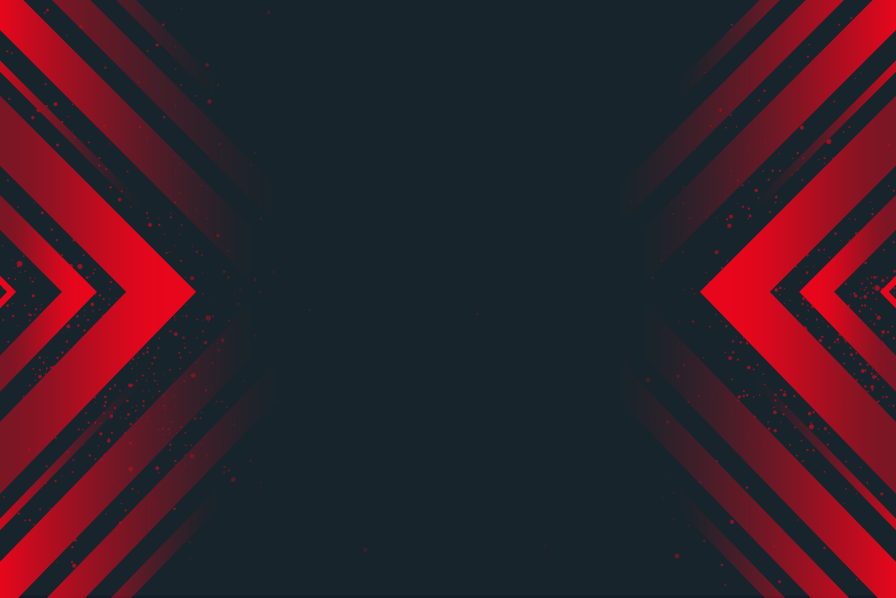
Give the GLSL for this background, as a Shadertoy shader.

```glsl
const vec3 BACKDROP = vec3(0.090, 0.141, 0.170);
const vec3 RED = vec3(0.905, 0.025, 0.110);
const vec3 BOTTOM_TINT = vec3(0.080, 0.105, 0.160);

// Lengths are in canvas heights; bands run from inner to outer tip.
const float AXIS_Y = 0.512;
const float LOWER_SLOPE = 0.97;
const vec2 CORE = vec2(0.012, 0.027);
const vec2 SMALL_ARROW = vec2(0.1035, 0.162);
const vec2 MAIN_ARROW = vec2(0.211, 0.328);
const vec2 THIN_STRIPE = vec2(0.368, 0.387);
const vec2 WIDE_STRIPE = vec2(0.438, 0.527);
const vec2 MID_STRIPE = vec2(0.575, 0.639);
const vec2 OUTER_STRIPE = vec2(0.682, 0.716);
const float TAIL_STRENGTH = 0.48;
const float UPPER_LEFT_DIM = 0.62;

const vec2 LEFT_DUST = vec2(0.19, 0.39);
const vec2 RIGHT_DUST = vec2(0.08, 0.44);
const float DUST_SPREAD = 0.15;
const float DUST_STRENGTH = 0.62;
const int DUST_LAYERS = 3;

float hash(vec2 p) {
    vec3 q = fract(vec3(p.xyx) * 0.1031);
    q += dot(q, q.yzx + 33.33);
    return fract((q.x + q.y) * q.z);
}

// Antialiased strip between two tips.
float band(float u, vec2 range, float aa) {
    return smoothstep(-aa, aa, u - range.x) * smoothstep(-aa, aa, range.y - u);
}

// Arrow strength rises from the canvas side towards the tip.
float arrow(float u, float x, vec2 range, float aa) {
    float rise = smoothstep(0.0, 0.85 * range.y, x);
    return band(u, range, aa) * mix(TAIL_STRENGTH, 1.0, rise);
}

// Stripe strength falls away between two distances from the side.
float stripe(float u, float x, vec2 range, float start, float end, float aa) {
    float fall = clamp((end - x) / (end - start), 0.0, 1.0);
    return band(u, range, aa) * pow(fall, 1.35);
}

// One layer of jittered round grains.
float grains(vec2 p, float size, float density, float seed, float aa) {
    vec2 cell = floor(p / size);
    vec2 key = cell + seed;
    vec2 jitter = vec2(hash(key + 17.0), hash(key + 43.0));
    vec2 center = (cell + 0.25 + 0.5 * jitter) * size;
    float radius = size * mix(0.07, 0.23, hash(key + 71.0));
    float present = step(hash(key), density);
    return present * (1.0 - smoothstep(-aa, aa, length(p - center) - radius));
}

void mainImage(out vec4 fragColor, in vec2 fragCoord) {
    vec2 p = fragCoord / iResolution.y;
    float aspect = iResolution.x / iResolution.y;
    float aa = 0.75 / iResolution.y;

    // Mirror both sides: x is the distance from the nearest side.
    bool isLeft = p.x < 0.5 * aspect;
    float x = isLeft ? p.x : aspect - p.x;
    float rise = p.y - AXIS_Y;
    float u = x + (rise > 0.0 ? rise : -rise * LOWER_SLOPE);
    float dim = isLeft && rise > 0.0 ? UPPER_LEFT_DIM : 1.0;

    // Nested arrows
    float ink = band(u, CORE, aa);
    ink = max(ink, arrow(u, x, SMALL_ARROW, aa));
    ink = max(ink, arrow(u, x, MAIN_ARROW, aa));

    // Fading stripes
    ink = max(ink, 0.85 * stripe(u, x, THIN_STRIPE, 0.0, 0.24, aa));
    ink = max(ink, stripe(u, x, WIDE_STRIPE, 0.0, 0.43, aa));
    ink = max(ink, 0.88 * dim * stripe(u, x, MID_STRIPE, 0.06, 0.47, aa));
    ink = max(ink, 0.55 * dim * stripe(u, x, OUTER_STRIPE, 0.17, 0.37, aa));

    // Dust, densest below the axis on each side
    vec2 side = vec2(x, p.y);
    vec2 offset = (side - (isLeft ? LEFT_DUST : RIGHT_DUST)) / DUST_SPREAD;
    float haze = exp(-9.0 * rise * rise) * (1.0 - smoothstep(0.2, 0.48, x));
    float density = 0.32 * exp(-dot(offset, offset)) + 0.10 * haze;
    float dust = 0.0;
    for (int i = 0; i < DUST_LAYERS; i++) {
        float size = 0.009 + 0.006 * float(i);
        float seed = 101.0 * float(i) + (isLeft ? 7.0 : 211.0);
        dust = max(dust, grains(side, size, density / float(i + 1), seed, aa));
    }
    float dustFade = 1.0 - 0.7 * smoothstep(0.22, 0.48, x);
    ink = max(ink, DUST_STRENGTH * dustFade * dust);

    // Backdrop with a thin darker foot
    vec3 base = mix(BOTTOM_TINT, BACKDROP, smoothstep(0.002, 0.006, p.y));
    fragColor = vec4(mix(base, RED, ink), 1.0);
}
```
